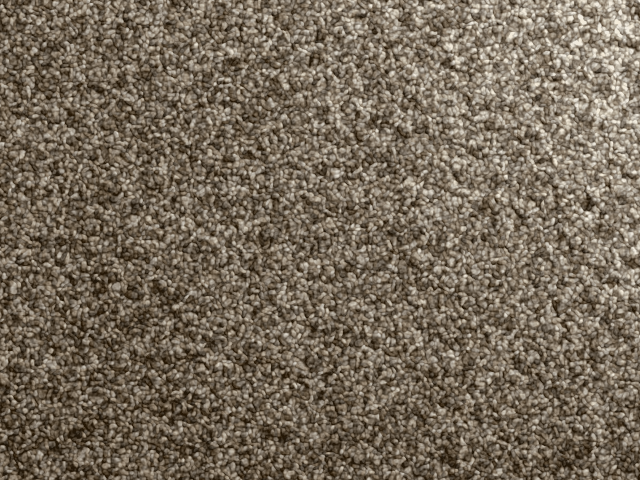
This texture is drawn by a Shadertoy shader. Its source:

```glsl
// A beige cut-pile carpet lit from the upper right. Small soft tufts come from a
// jittered cell grid with blended weights; gradient noise adds fibres, clumps with
// relief shading and faint brushed streaks over a smooth falloff of light.

#define TUFTS 112.0          // tufts per canvas height
#define CLUMPS 27.0          // clumps per canvas height
#define TUFT_CONTRAST 0.46   // tone difference between tufts
#define GAP_DEPTH 0.21       // darkness between tufts
#define DOME_SHADE 0.22      // lit and shaded side of each tuft
#define FIBRE_CONTRAST 0.18
#define CLUMP_RELIEF 0.20
#define STREAKS 0.035
#define LIGHT_DIR vec2(0.66, 0.75)
#define WARM_TINT vec3(0.050, 0.0, -0.064)
#define PALE_TINT vec3(0.030, 0.0, -0.058)

// Integer hash of a grid cell: two values from 0 to 1
vec2 hash2(vec2 cell) {
    uvec2 q = uvec2(ivec2(cell) + 32768);
    uint h = q.x * 1597334673u ^ q.y * 3812015801u;
    h = (h ^ (h >> 15)) * 2246822519u;
    h = (h ^ (h >> 13)) * 3266489917u;
    h ^= h >> 16;
    return vec2(h & 65535u, h >> 16) / 65535.0;
}

float gradientDot(vec2 cell, vec2 offset) {
    float angle = 6.28318 * hash2(cell).x;
    return dot(vec2(cos(angle), sin(angle)), offset);
}

float gradientNoise(vec2 p) {
    vec2 cell = floor(p), f = fract(p);
    vec2 u = f * f * f * (f * (f * 6.0 - 15.0) + 10.0);
    vec2 e = vec2(1.0, 0.0);
    float low = mix(gradientDot(cell, f), gradientDot(cell + e, f - e), u.x);
    float high = mix(gradientDot(cell + e.yx, f - e.yx), gradientDot(cell + 1.0, f - 1.0), u.x);
    return mix(low, high, u.y);
}

// Blended tufts: x = tone, y = side shading, z = cover, w = warmth
vec4 tuftLayer(vec2 p) {
    vec2 home = floor(p);
    vec3 sum = vec3(0.0);
    float total = 0.0;
    for (int j = -1; j <= 1; j++)
    for (int i = -1; i <= 1; i++) {
        vec2 cell = home + vec2(i, j);
        vec2 traits = hash2(cell + 911.0);
        vec2 offset = p - cell - 0.05 - 0.9 * hash2(cell);
        // Each tuft is a short ellipse leaning its own way
        float angle = 6.28318 * traits.y;
        vec2 axis = vec2(cos(angle), sin(angle));
        float along = dot(offset, axis);
        float across = dot(offset, vec2(-axis.y, axis.x));
        float weight = exp(-6.5 * along * along - 12.0 * across * across);
        float lit = dot(offset, LIGHT_DIR);
        sum += weight * vec3(traits.x - 0.5, lit, traits.y - 0.5);
        total += weight;
    }
    sum /= total + 0.02;
    return vec4(sum.xy, smoothstep(0.0, 0.8, sqrt(total)), sum.z);
}

// Pile height of the larger clumps, stretched across the light
float clumpHeight(vec2 p) {
    vec2 q = vec2(dot(p, LIGHT_DIR) * 1.15, dot(p, vec2(-LIGHT_DIR.y, LIGHT_DIR.x)) * 0.8);
    return gradientNoise(q) + 0.5 * gradientNoise(q * 2.1 + 37.0);
}

void mainImage(out vec4 fragColor, in vec2 fragCoord) {
    vec2 uv = fragCoord / iResolution.xy;
    vec2 p = fragCoord / iResolution.y;

    // Broad light, strongest at the upper right
    float sheen = uv.x * uv.x * uv.y;
    float light = 0.34 + 0.065 * uv.y + 0.05 * uv.x + 0.21 * sheen;

    // Tufts, slightly bent so that no grid shows
    vec2 bend = vec2(gradientNoise(p * 40.0), gradientNoise(p * 40.0 + 71.0));
    vec4 tuft = tuftLayer(p * TUFTS + 0.7 * bend);
    float grain = TUFT_CONTRAST * tuft.x + DOME_SHADE * tuft.y + GAP_DEPTH * (tuft.z - 0.72);
    grain += FIBRE_CONTRAST * gradientNoise(p * TUFTS * 1.6 + 13.0);

    // Clumps, whose relief grows with the raking light
    vec2 c = p * CLUMPS + 0.5 * bend;
    float relief = clumpHeight(c) - clumpHeight(c + 0.4 * LIGHT_DIR);
    float clumps = CLUMP_RELIEF * relief * (0.45 + 1.2 * sheen);
    clumps += 0.06 * gradientNoise(p * vec2(30.0, 42.0) + 5.0);

    // Faint brushed streaks, upright and level
    float streaks = gradientNoise(p * vec2(9.0, 1.6)) + gradientNoise(p * vec2(4.0, 21.0) + 19.0);

    float value = light + grain * (0.82 + 0.45 * light) + clumps + STREAKS * streaks;
    value = clamp(value, 0.09, 0.92);
    vec3 tint = mix(WARM_TINT, PALE_TINT, smoothstep(0.5, 0.75, value));
    vec3 colour = value + tint * (1.0 + 0.5 * tuft.w);
    fragColor = vec4(clamp(colour, 0.0, 1.0), 1.0);
}
```
